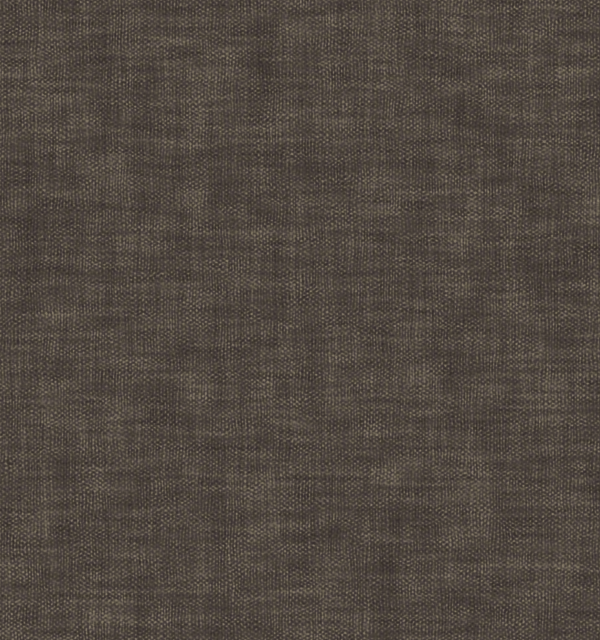
A WebGL 1 fragment shader for this texture:

```glsl
precision highp float;
// Dark brown woven cloth with fine tan threads, slubs and faint worn patches.

uniform vec2 u_resolution;

const float PI = 3.14159265;
const vec2 THREADS = vec2(198.0, 290.0); // warp and weft threads per canvas height

const vec3 SHADOW = vec3(0.215, 0.184, 0.170);
const vec3 BROWN = vec3(0.306, 0.273, 0.246);
const vec3 TAN = vec3(0.475, 0.435, 0.375);

vec2 gradientAt(vec2 cell) {
  float h = fract(sin(dot(cell, vec2(127.1, 311.7))) * 43758.5);
  return vec2(cos(2.0 * PI * h), sin(2.0 * PI * h));
}

// Gradient noise, roughly -0.7 to 0.7
float noise(vec2 p) {
  vec2 cell = floor(p);
  vec2 f = p - cell;
  vec2 s = f * f * f * (f * (f * 6.0 - 15.0) + 10.0);
  float a = dot(gradientAt(cell), f);
  float b = dot(gradientAt(cell + vec2(1.0, 0.0)), f - vec2(1.0, 0.0));
  float c = dot(gradientAt(cell + vec2(0.0, 1.0)), f - vec2(0.0, 1.0));
  float d = dot(gradientAt(cell + vec2(1.0, 1.0)), f - vec2(1.0, 1.0));
  return mix(mix(a, b, s.x), mix(c, d, s.x), s.y);
}

// Over-under crossings blended with plain upright threads
float weave(vec2 thread, float upright) {
  float crossing = cos(PI * thread.x) * cos(PI * thread.y);
  float stripe = cos(2.0 * PI * thread.x);
  return 0.27 * crossing * (1.0 - 0.4 * upright) + stripe * mix(0.06, 0.16, upright);
}

// Uneven yarn: long weft streaks, upright warp bands and broad patches
float slubs(vec2 p) {
  float weft = 0.24 * noise(p * vec2(16.0, 125.0)) + 0.17 * noise(p * vec2(9.0, 48.0) + 31.0);
  float warp = 0.20 * noise(p * vec2(150.0, 14.0) + 57.0) + 0.12 * noise(p * vec2(34.0, 4.0) + 83.0);
  float patches = 0.13 * noise(p * vec2(11.0, 13.0) + 19.0);
  return weft + warp + patches;
}

// Fibre grain at about the thickness of one thread
float grain(vec2 p) {
  return 0.38 * noise(p * vec2(290.0, 215.0) + 7.3) + 0.22 * noise(p * vec2(205.0, 330.0) + 41.7);
}

vec3 yarnColour(float tone, float warmth) {
  vec3 colour = mix(SHADOW, BROWN, clamp(tone * 2.0, 0.0, 1.0));
  colour = mix(colour, TAN, clamp(tone * 2.0 - 1.0, 0.0, 1.2));
  return colour + warmth * vec3(0.0, 0.008, -0.026);
}

void main() {
  vec2 p = gl_FragCoord.xy / u_resolution.y;

  // Threads wander slightly from a straight grid
  vec2 wander = vec2(noise(p * vec2(38.0, 17.0)), noise(p * vec2(21.0, 44.0) + 13.0));
  vec2 thread = p * THREADS + 0.9 * wander;

  // Areas where the upright threads show, and where the weave stands out
  float upright = smoothstep(-0.2, 0.35, noise(p * vec2(24.0, 40.0) + 67.0));
  float relief = 1.0 + 0.7 * noise(p * vec2(18.0, 52.0) + 91.0);

  float tone = 0.5 + relief * (weave(thread, upright) + grain(p)) + slubs(p);
  float warmth = noise(p * vec2(120.0, 95.0) + 23.0);
  gl_FragColor = vec4(yarnColour(tone, warmth), 1.0);
}
```
